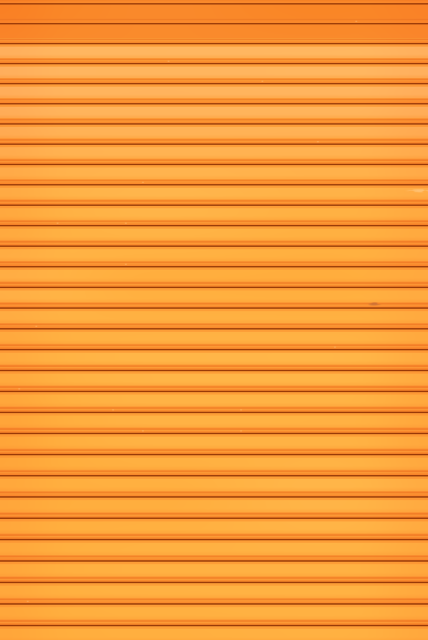
Give the GLSL for this texture, as a Shadertoy shader.

```glsl
const vec3 FACE   = vec3(1.00, 0.695, 0.26);
const vec3 SHEEN  = vec3(1.00, 0.71, 0.37);
const vec3 BEVEL  = vec3(0.99, 0.61, 0.21);
const vec3 SHADE  = vec3(0.98, 0.54, 0.17);
const vec3 GROOVE = vec3(0.94, 0.48, 0.14);
const vec3 SEAM   = vec3(0.60, 0.23, 0.03);
const vec3 CHIP   = vec3(1.00, 0.84, 0.58);
const vec3 RUST   = vec3(0.76, 0.42, 0.22);

float hash(vec2 p) {
    return fract(sin(dot(p, vec2(127.1, 311.7))) * 43758.5453);
}

float noise(vec2 p) {
    vec2 i = floor(p), f = fract(p);
    f = f * f * (3.0 - 2.0 * f);
    float low = mix(hash(i), hash(i + vec2(1, 0)), f.x);
    float high = mix(hash(i + vec2(0, 1)), hash(i + vec2(1, 1)), f.x);
    return mix(low, high, f.y);
}

// Soft-edged stripe covering lo..hi
float band(float x, float lo, float hi, float blur) {
    return smoothstep(lo - blur, lo + blur, x) - smoothstep(hi - blur, hi + blur, x);
}

// Slat coordinate: whole numbers fall on the seams, spacing widens downward
float slatCoord(float depth, float first, float pitch, float growth) {
    return (sqrt(pitch * pitch + 4.0 * growth * (depth - first)) - pitch) / (2.0 * growth);
}

// Broad face colour: orange top slats, pale sheen below them, then amber
vec3 faceColor(vec2 uv, float depth, float slat) {
    float sheen = smoothstep(0.36, 0.14, depth);
    vec3 col = mix(FACE, SHEEN, sheen);
    col = mix(col, SHADE, 1.0 - step(1.5, slat));
    col.yz += 0.012 * (hash(vec2(slat, 4.0)) - 0.5);
    col.yz += vec2(0.035, 0.05) * (noise(vec2(uv.x * 4.0, uv.y * 9.0)) - 0.5);
    return col;
}

// Rolled ribs above the seam, bevel below it; s is 0 on the seam
vec3 slatProfile(vec3 face, float s, float blur) {
    vec3 lower = min(face, BEVEL);
    vec3 col = mix(face, lower, 0.35 * smoothstep(0.5, 0.7, s));
    col = mix(col, lower, band(s, -0.30, -0.02, blur));
    col = mix(col, GROOVE, 0.75 * band(s, -0.25, -0.17, blur));
    col = mix(col, SHADE, 0.9 * band(s, -0.115, -0.02, blur));
    col = mix(col, lower, 0.9 * band(s, 0.02, 0.15, blur));
    return mix(col, SEAM, band(s, -0.034, 0.034, blur));
}

// Rare, faint paint chips along the ribs
float chips(float x, float s, float slat, float blur) {
    float cell = floor(x * 150.0);
    float present = step(0.994, hash(vec2(cell, slat)));
    float along = band(fract(x * 150.0), 0.3, 0.7, 0.2);
    return present * along * band(s, -0.15, -0.09, blur);
}

// Ragged horizontal scuff
float scuff(vec2 uv, vec2 center, vec2 size) {
    vec2 d = (uv - center) / size;
    float grain = noise(uv * vec2(140.0, 420.0));
    return smoothstep(1.0, 0.2, length(d)) * smoothstep(0.2, 0.7, grain);
}

void mainImage(out vec4 fragColor, in vec2 fragCoord) {
    vec2 uv = fragCoord / iResolution.y;
    float width = iResolution.x / iResolution.y;
    float depth = 1.0 - uv.y;

    float pitch = 0.031, growth = 0.000046;
    float k = slatCoord(depth, 0.006, pitch, growth);
    float slat = floor(k + 0.3);
    float s = fract(k + 0.3) - 0.3;
    float blur = max(0.65 / (iResolution.y * (pitch + 2.0 * growth * k)), 0.012);

    vec3 col = slatProfile(faceColor(uv, depth, slat), s, blur);

    // Wear
    col = mix(col, CHIP, 0.35 * chips(uv.x, s, slat, blur));
    col = mix(col, CHIP, 0.6 * scuff(uv, vec2(0.98 * width, 0.702), vec2(0.025, 0.004)));
    col = mix(col, RUST, 0.7 * scuff(uv, vec2(0.875 * width, 0.525), vec2(0.014, 0.004)));

    // Gentle falloff at the sides
    float side = abs(uv.x / width - 0.5) * 2.0;
    col.yz *= 1.0 - 0.04 * smoothstep(0.65, 1.0, side);

    fragColor = vec4(clamp(col, 0.0, 1.0), 1.0);
}
```
